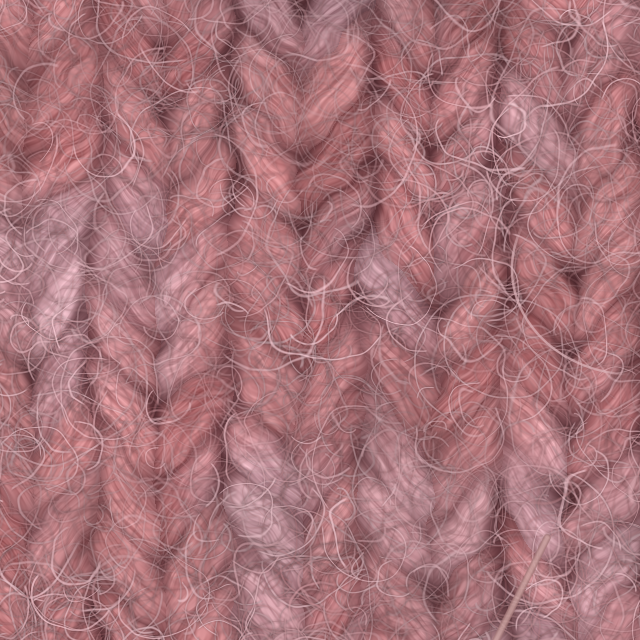
Give the GLSL for this texture, as a WebGL 1 fragment shader.

```glsl
precision highp float;
// Fuzzy pink wool knit: columns of V stitches under a tangle of fine curled hairs.
uniform vec2 u_resolution;

vec4 hash4(vec2 c) {
  return fract(sin(dot(c, vec2(127.1, 311.7)) + vec4(0.0, 1.7, 3.1, 4.9)) * 43758.5);
}

float noise(vec2 p) {
  vec2 i = floor(p), f = fract(p);
  f = f * f * (3.0 - 2.0 * f);
  return mix(mix(hash4(i).x, hash4(i + vec2(1, 0)).x, f.x),
             mix(hash4(i + vec2(0, 1)).x, hash4(i + vec2(1, 1)).x, f.x), f.y);
}

vec2 noise2(vec2 p) {
  return vec2(noise(p), noise(p + 41.3)) - 0.5;
}

// Plied yarn bent into V stitches, with dark hollows between them
vec3 knit(vec2 p) {
  p += 0.035 * noise2(p * 7.0) + 0.016 * noise2(p * 28.0);
  float column = (p.x - 0.147) / 0.213;
  float u = fract(column) - 0.5;
  float arm = abs(u), side = step(0.0, u);
  float v = p.y * 8.5 - 2.0 * arm + 0.8 * hash4(vec2(floor(column), 3.0)).x;
  float across = fract(v) - 0.5;
  vec4 rnd = hash4(vec2(floor(column) * 2.0 + side, floor(v)));

  float lobe = length(vec2((arm - 0.25) / 0.31, across / 0.6));
  float light = 1.0 - smoothstep(0.5, 1.2, lobe);
  light *= 1.0 - 0.5 * smoothstep(0.38, 0.5, arm);
  light = mix(light, 1.0, 0.45 * smoothstep(0.35, 0.8, noise(p * 10.0 + 5.0)));
  float strands = noise(vec2(v * 14.0, arm * 6.0 + side * 30.0 + floor(column) * 9.0));
  strands = 0.5 * strands + 0.5 * noise(vec2(v * 31.0, arm * 9.0 + side * 50.0));

  vec3 wool = mix(vec3(0.75, 0.47, 0.48), vec3(0.80, 0.62, 0.66),
                  smoothstep(0.4, 0.85, 0.65 * noise(p * 5.0 + 8.0) + 0.35 * rnd.x));
  wool += 0.34 * (strands - 0.5) + 0.12 * (rnd.y - 0.5);
  return mix(vec3(0.25, 0.11, 0.13), wool, 0.08 + 0.92 * light);
}

// Soft-edged line coverage at distance d, for half width w
float stroke(float d, float w) {
  float px = 0.75 / u_resolution.y;
  return smoothstep(-px, px, w - d);
}

// One layer of curled hairs, each a tapered arc around a jittered cell point
vec3 hairs(vec3 col, vec2 p, float size, float layer, float fuzz) {
  vec2 g = p / size + layer * vec2(17.3, 9.1);
  g += 0.4 * noise2(g * 1.2) + 0.06 * noise2(g * 4.0);
  vec2 cell = floor(g);
  for (int j = -1; j <= 1; j++) {
    for (int i = -1; i <= 1; i++) {
      vec2 id = cell + vec2(float(i), float(j));
      vec4 h = hash4(id + layer * 3.7);
      vec2 q = g - id - h.xy;
      float dist = length(q);
      float turn = 6.2832 * h.w;
      float limit = mix(-0.6, 0.75, fract(h.x * 13.0 + h.w * 5.0));
      float span = smoothstep(limit, limit + 0.12,
                              dot(q, vec2(cos(turn), sin(turn))) / max(dist, 0.001));
      float d = abs(dist - mix(0.25, 0.95, h.z)) * size;
      float tone = fract(h.y * 11.0 + h.z * 7.0);
      vec3 tint = mix(vec3(0.67, 0.42, 0.44), vec3(0.95, 0.79, 0.82), tone);
      tint *= mix(0.8, 1.03, layer / 15.0);
      col *= 1.0 - 0.08 * span * fuzz * (1.0 - smoothstep(0.001, 0.006, d));
      float alpha = stroke(d, mix(0.0009, 0.0016, h.x)) * span * fuzz;
      col = mix(col, tint, alpha * mix(0.35, 0.85, tone));
    }
  }
  return col;
}

void main() {
  vec2 p = gl_FragCoord.xy / u_resolution.y;
  vec3 col = knit(p);

  // Felted haze, thicker in patches
  float patches = noise(p * 4.0 + 2.0);
  col = mix(col, vec3(0.74, 0.53, 0.56), 0.04 + 0.4 * patches * noise(p * 18.0));

  // Loose hairs, from the deepest layer to the top, tufted in clumps
  float fuzz = mix(0.5, 1.0, patches) * mix(0.7, 1.15, noise(p * 13.0 + 6.0));
  for (int i = 0; i < 16; i++) {
    float layer = float(i);
    float size = mix(0.055, 0.15, fract(layer * 0.618));
    col = hairs(col, p, size, layer, fuzz);
  }

  // Broad unevenness of the light
  col *= 0.87 + 0.26 * mix(noise(p * 6.0 + 31.0), noise(p * 14.0 + 17.0), 0.5);

  // One long stray hair at the right
  vec2 q = p - vec2(0.99, 0.58);
  float bend = length(q * vec2(1.0, 1.15)) - 0.19;
  float reach = smoothstep(0.0, 0.05, -q.x) * (1.0 - smoothstep(0.02, 0.08, q.y));
  col = mix(col, vec3(0.86, 0.70, 0.72), 0.75 * reach * stroke(abs(bend), 0.002));

  // One stiff pale bristle at the lower right
  vec2 a = p - vec2(0.77, -0.01), b = vec2(0.085, 0.17);
  float along = clamp(dot(a, b) / dot(b, b), 0.0, 1.0);
  float d = length(a - b * along);
  vec3 bristle = mix(vec3(0.78, 0.62, 0.61), vec3(0.62, 0.45, 0.45), smoothstep(0.001, 0.006, d));
  col = mix(col, bristle, 0.85 * stroke(d, 0.0055));

  gl_FragColor = vec4(col, 1.0);
}
```
